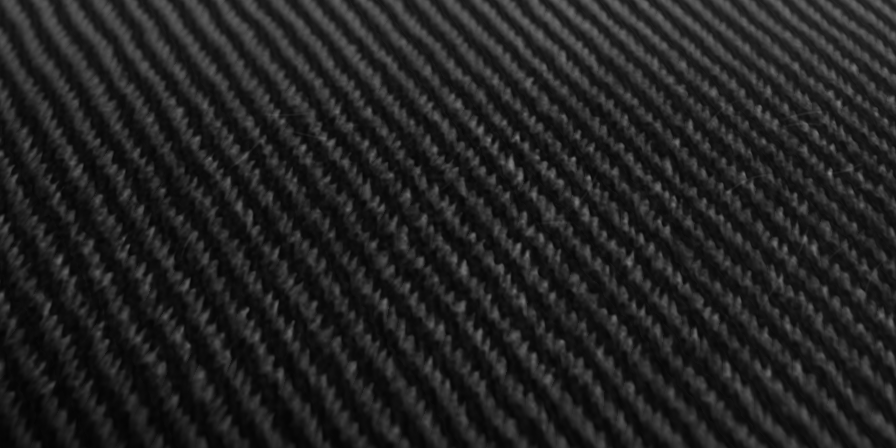
A Shadertoy shader for this texture:

```glsl
// Charcoal twill cloth seen at a shallow angle: diagonal ribs of slanted strands.
// A projective map tilts the cloth; each rib and strand is a periodic height profile
// with hashed variation, softened away from a focus band, with stray fibres on top.

const vec2 RIB_FREQ = vec2(13.2, 10.6);      // ribs per canvas height
const vec2 STRAND_FREQ = vec2(38.0, -15.0);  // strands per canvas height
const vec3 TROUGH = vec3(0.024);
const vec3 CREST = vec3(0.25);
const int FIBRES = 24;

float hash(vec2 p) {
    vec3 a = fract(vec3(p.xyx) * 0.1031);
    a += dot(a, a.yzx + 33.33);
    return fract((a.x + a.y) * a.z);
}

float noise(vec2 p) {
    vec2 i = floor(p), f = fract(p);
    f = f * f * (3.0 - 2.0 * f);
    float low = mix(hash(i), hash(i + vec2(1, 0)), f.x);
    float high = mix(hash(i + vec2(0, 1)), hash(i + vec2(1, 1)), f.x);
    return mix(low, high, f.y);
}

// Perspective: features shrink towards the top and the right
vec2 clothPlane(vec2 p) {
    vec2 c = p - vec2(1.0, 0.5);
    return c / (1.0 - 0.32 * c.y - 0.045 * c.x) + vec2(4.0);
}

// 0 inside the sharp band, 1 where the cloth is fully out of focus
float defocus(vec2 p) {
    float d = p.y - 0.47 - 0.05 * (p.x - 1.0);
    return smoothstep(0.14, 0.60, abs(d) * (d > 0.0 ? 1.1 : 0.85));
}

// Height of the weave, 0 in the troughs and about 1 on the crests
float weave(vec2 q, float blur) {
    vec2 wobble = vec2(noise(q * 18.0), noise(q * 18.0 + 50.0)) - 0.5;
    float detail = 1.0 - 0.72 * blur;
    float fuzz = (noise(q * 85.0) - 0.5) * detail;
    float rib = dot(q, RIB_FREQ) + 0.20 * wobble.x + 0.20 * fuzz;
    float ribId = floor(rib);
    float across = fract(rib) - 0.5;

    // Rope-like strands, shifted differently in every rib
    float strand = dot(q, STRAND_FREQ) + hash(vec2(ribId, 7.0)) + 0.8 * wobble.y;
    float along = fract(strand) - 0.5;
    float tone = hash(vec2(floor(strand), ribId));
    float bulge = 0.5 + 0.5 * cos(6.2832 * along);

    // Toothed crest: abrupt on the upper right, sloping on the lower left
    float side = across - 0.05 - 0.16 * detail * (bulge - 0.5) - 0.08 * detail * (tone - 0.5);
    float reach = side > 0.0 ? mix(0.28, 0.38, blur) : mix(0.43, 0.47, blur);
    float crest = 1.0 - smoothstep(0.04, reach, abs(side));
    crest *= mix(1.0, 0.50 + 0.58 * bulge, detail);
    crest *= 1.0 + 0.5 * detail * (tone - 0.5);

    // Dim fuzzy cross threads at the bottom of the troughs
    float under = 0.5 + 0.5 * cos(6.2832 * (strand * 0.5 + rib * 2.0));
    float fill = 0.10 * under + 0.18 * noise(q * 110.0) * detail;
    return crest + fill * (1.0 - clamp(crest, 0.0, 1.0));
}

// One curved hair with faded ends
float fibre(vec2 p, vec2 centre, float angle, float halfLength, float bend) {
    vec2 d = p - centre;
    float c = cos(angle), s = sin(angle);
    vec2 l = vec2(c * d.x + s * d.y, c * d.y - s * d.x);
    float line = 1.0 - smoothstep(0.0005, 0.0045, abs(l.y - bend * l.x * l.x));
    return line * (1.0 - smoothstep(0.4, 1.0, abs(l.x) / halfLength));
}

float strayFibres(vec2 p) {
    float sum = 0.0;
    for (int i = 0; i < FIBRES; i++) {
        float k = float(i) + 1.0;
        vec2 centre = vec2(2.0 * sqrt(hash(vec2(k, 1.0))), mix(0.25, 0.75, hash(vec2(k, 2.0))));
        float angle = mix(-0.3, 1.3, hash(vec2(k, 3.0)));
        float halfLength = mix(0.02, 0.08, hash(vec2(k, 4.0)));
        float bend = 8.0 * (hash(vec2(k, 5.0)) - 0.5);
        sum += fibre(p, centre, angle, halfLength, bend) * mix(0.3, 1.0, hash(vec2(k, 6.0)));
    }
    return min(sum, 1.0);
}

// Light falls from the top right, leaving the lower left in shade
float lighting(vec2 p) {
    float light = 0.74 + 0.28 * p.y + 0.14 * p.x;
    light += 0.42 * smoothstep(0.65, 1.05, p.y);
    return light * mix(0.60, 1.0, smoothstep(-0.1, 0.5, p.y + 0.35 * p.x));
}

void mainImage(out vec4 fragColor, in vec2 fragCoord) {
    vec2 p = fragCoord / iResolution.y;
    vec2 q = clothPlane(p);
    float blur = defocus(p);
    float height = weave(q, blur);

    // Fuzzy wool grain and broad uneven wear
    float grain = noise(q * 90.0) + 0.6 * noise(q * 160.0) - 0.8;
    height *= 1.0 + 0.70 * grain * (1.0 - 0.9 * blur);
    height *= 0.90 + 0.20 * noise(q * 4.0);

    // Distant cloth loses contrast
    float haze = 0.22 * smoothstep(0.6, 1.0, p.y) + 0.12 * smoothstep(1.1, 2.0, p.x);
    vec3 color = mix(TROUGH, CREST, mix(height, 0.58, haze)) * lighting(p);
    color += 0.055 * strayFibres(p);
    fragColor = vec4(clamp(color, 0.0, 1.0), 1.0);
}
```
